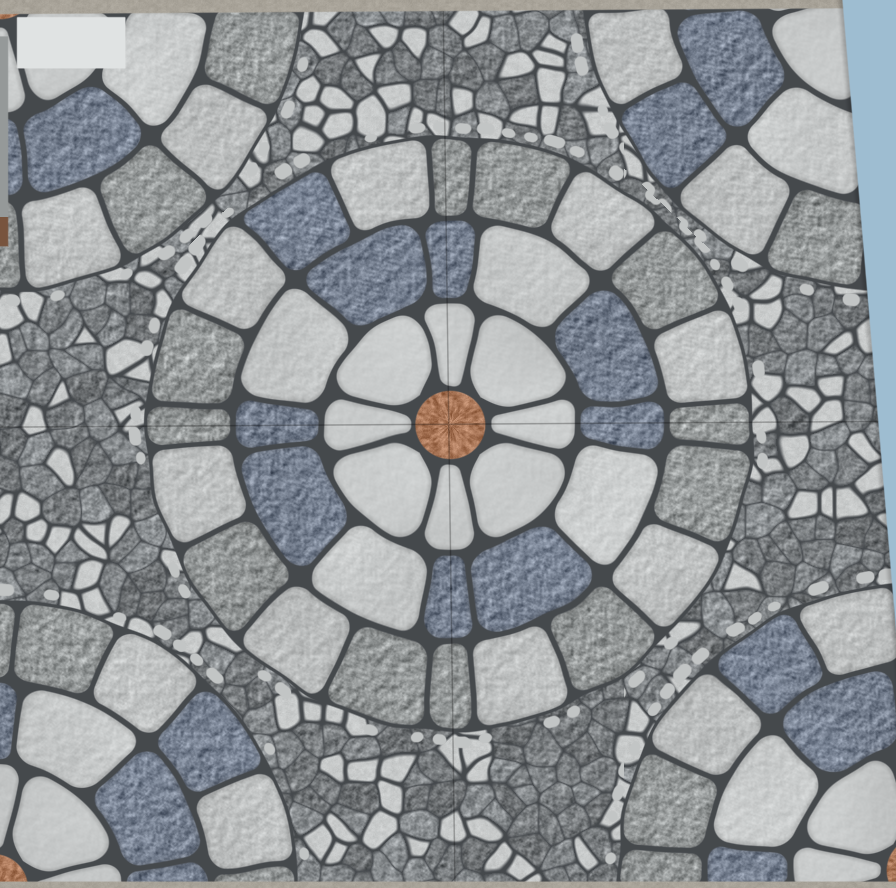
Give the GLSL for this pattern, as a Shadertoy shader.

```glsl
// Paved floor of stone rosettes: one whole in the middle, four cut by the corners.
// Each rosette is three polar rings of rounded blocks around a clay disc;
// the ground between them is rounded Voronoi rubble with pale pebbles.

#define WIDTH 7.68
#define ROSETTE 2.61
#define DISC 0.30
#define RUBBLE_SCALE 4.3
#define RELIEF 0.46
#define GROUT vec3(0.27, 0.285, 0.30)
#define PALE vec3(0.785, 0.795, 0.795)
#define GREY vec3(0.585, 0.60, 0.60)
#define BLUE vec3(0.47, 0.51, 0.575)
#define SLATE vec3(0.49, 0.505, 0.515)
#define CLAY vec3(0.67, 0.47, 0.35)

const float QUARTER = 1.5707963;
const vec2 HUBS[5] = vec2[5](vec2(3.86, 3.97), vec2(0.0, 7.74),
    vec2(7.61, 7.73), vec2(-0.06, 0.0), vec2(7.90, 0.15));

float hash(vec2 p) { return fract(sin(dot(p, vec2(127.1, 311.7))) * 43758.545); }
vec2 hash2(vec2 p) { return vec2(hash(p), hash(p + 37.3)); }

float noise(vec2 p) {
    vec2 i = floor(p), f = fract(p);
    f = f * f * (3.0 - 2.0 * f);
    return mix(mix(hash(i), hash(i + vec2(1, 0)), f.x),
               mix(hash(i + vec2(0, 1)), hash(i + vec2(1, 1)), f.x), f.y);
}

float fbm(vec2 p) {
    return 0.45 * noise(p) + 0.3 * noise(p * 2.1 + 5.0) + 0.25 * noise(p * 4.3 + 9.0);
}

// Light from the upper left over a rough surface
float relief(vec2 p) { return fbm(p * 13.0) - fbm(p * 13.0 + vec2(-0.3, 0.35)); }

float roundBox(vec2 d, float rad) {
    d += rad;
    return length(max(d, 0.0)) + min(max(d.x, d.y), 0.0) - rad;
}

// Ring of n blocks per quarter with a narrow wedge on each axis.
// Returns distance and block number, -1 for the wedge.
vec2 ring(float r, float a, float inner, float outer, float wedge, float n, float rad) {
    float fromAxis = abs(a - QUARTER * floor(a / QUARTER + 0.5));
    float id = -1.0, halfAngle = wedge, offset = fromAxis;
    if (fromAxis > wedge) {
        float span = (QUARTER - 2.0 * wedge) / n;
        float t = (mod(a, QUARTER) - wedge) / span;
        id = floor(t);
        halfAngle = 0.5 * span;
        offset = abs(fract(t) - 0.5) * span;
    } else rad = min(rad, 0.6 * wedge * r);
    vec2 d = vec2((offset - halfAngle) * r + 0.024,
                  abs(r - 0.5 * (inner + outer)) - 0.5 * (outer - inner));
    return vec2(roundBox(d, rad), id);
}

// Voronoi cells with rounded corners: edge distance and cell
vec3 rubble(vec2 p) {
    vec2 base = floor(p), nearest = vec2(0), cell = vec2(0);
    float best = 9.0, sum = 0.0;
    for (int k = 0; k < 9; k++) {
        vec2 g = base + vec2(k % 3 - 1, k / 3 - 1);
        vec2 site = g + 0.04 + 0.92 * hash2(g) - p;
        if (dot(site, site) < best) { best = dot(site, site); nearest = site; cell = g; }
    }
    for (int k = 0; k < 25; k++) {
        vec2 g = cell + vec2(k % 5 - 2, k / 5 - 2);
        if (g == cell) continue;
        vec2 site = g + 0.04 + 0.92 * hash2(g) - p;
        sum += exp(-22.0 * dot(0.5 * (nearest + site), normalize(site - nearest)));
    }
    return vec3(-log(sum) / 22.0, cell);
}

void mainImage(out vec4 fragColor, in vec2 fragCoord) {
    float px = WIDTH / iResolution.x;
    vec2 p = fragCoord * px;
    float rough = relief(p), grain = fbm(p * 30.0) - 0.5;

    // Nearest rosette, with a slight camera tilt
    vec2 v = vec2(9);
    bool corner = false;
    for (int i = 0; i < 5; i++) {
        vec2 q = p - HUBS[i];
        q.y = q.y / 0.975 * (1.0 + 0.012 * clamp(q.y, -3.0, 3.0));
        if (dot(q, q) < dot(v, v)) { v = q; corner = i > 0; }
    }
    vec2 w = v + 0.05 * (vec2(noise(p * 3.0), noise(p * 3.0 + 20.0)) - 0.5);
    float r = length(w), a = mod(atan(w.y, w.x), 4.0 * QUARTER);

    // Rubble and pale pebbles
    vec2 bent = p + 0.07 * vec2(noise(p * 5.0), noise(p * 5.0 + 40.0));
    vec3 cell = rubble(bent * RUBBLE_SCALE);
    bool pebble = hash(cell.yz + 11.0) < 0.02 + 0.6 * noise(cell.yz * 0.35);
    float edge = (cell.x - (pebble ? 0.06 : 0.0)) / RUBBLE_SCALE;
    vec3 stone = pebble ? PALE : SLATE * (0.86 + 0.28 * hash(cell.yz + 3.0)) + rough * RELIEF;
    vec3 col = mix(GROUT, stone + 0.12 * grain, smoothstep(-px, px + 0.012, edge));

    // Rosette bed and its rim of small pebbles
    col = mix(col, GROUT, smoothstep(px, -px, r - ROSETTE));
    float slot = a * 84.0 / (4.0 * QUARTER);
    float seed = hash(vec2(floor(slot), 5.0 + floor(HUBS[0].x + p.x * 0.4)));
    vec2 bead = vec2((fract(slot) - 0.5) * 0.20, r - 2.68 - 0.05 * (seed - 0.5));
    float beadEdge = roundBox(abs(bead) - vec2(0.03 + 0.055 * seed, 0.03 + 0.025 * seed), 0.05);
    if (seed > 0.45) col = mix(col, PALE * 0.97, smoothstep(px, -px, beadEdge));

    // Blocks: petals, middle ring, outer ring
    float quarter = floor(a / QUARTER);
    vec2 block;
    vec3 tint = PALE;
    float carve = 0.14;
    if (r < 1.11) {
        block = ring(r, a, 0.35, 1.085, 0.25, 1.0, 0.22);
        carve = 0.06;
    } else if (r < 1.855) {
        block = ring(r, a, 1.135, 1.83, 0.137, 2.0, 0.16);
        if (block.y < 0.5) { tint = BLUE; carve = RELIEF; }
    } else {
        block = ring(r, a, 1.88, 2.58, 0.082, 4.0, 0.12);
        bool accent = quarter == 1.0 || (corner && quarter != 3.0);
        if (block.y == 1.0 && accent) tint = BLUE;
        else if (block.y != 0.0 && block.y != 2.0) tint = GREY;
        carve = 0.22;
        if (tint != PALE) carve = RELIEF;
        else tint *= 0.955;
    }
    tint *= 0.95 + 0.08 * noise(p * 1.7);
    tint += rough * carve + grain * carve * 0.3;
    tint *= mix(0.88, 1.0, smoothstep(0.0, 0.05, -block.x));
    if (r < ROSETTE) col = mix(col, tint, smoothstep(px, -px, block.x));

    // Clay disc with radial flakes
    float flakes = noise(vec2(a * 9.0, r * 22.0)) - 0.5;
    col = mix(col, CLAY + 0.2 * flakes + 0.25 * grain, smoothstep(px, -px, length(v) - DISC));

    // Thin seams between the four tiles
    float seam = min(abs(p.x - 3.90 + 0.0134 * p.y), abs(p.y - 3.95 - 0.0065 * p.x));
    col *= 1.0 - 0.28 * smoothstep(0.004 + px, 0.0, seam);

    // Floor border, paper label and blue panel
    vec3 border = vec3(0.66, 0.64, 0.60) + 0.1 * grain;
    col = mix(col, border, smoothstep(-px, px, max(p.y - 7.49 - 0.007 * p.x, 0.055 - p.y)));
    float strip = max(p.x - 0.07, abs(p.y - 6.4) - 0.9);
    col = mix(col, mix(CLAY * 0.7, GREY, step(0.45, noise(p.yy * 2.5))), smoothstep(px, -px, strip));
    float label = roundBox(abs(p - vec2(0.61, 7.245)) - vec2(0.465, 0.22), 0.01);
    col = mix(col, vec3(0.88, 0.89, 0.89), smoothstep(px, -px, label));
    float panel = p.x - 7.22 - 0.085 * (7.62 - p.y);
    col *= 1.0 - 0.2 * smoothstep(-0.06, 0.0, panel);
    col = mix(col, vec3(0.62, 0.74, 0.82), smoothstep(-px, px, panel));

    fragColor = vec4(clamp(col, 0.0, 1.0), 1.0);
}
```
